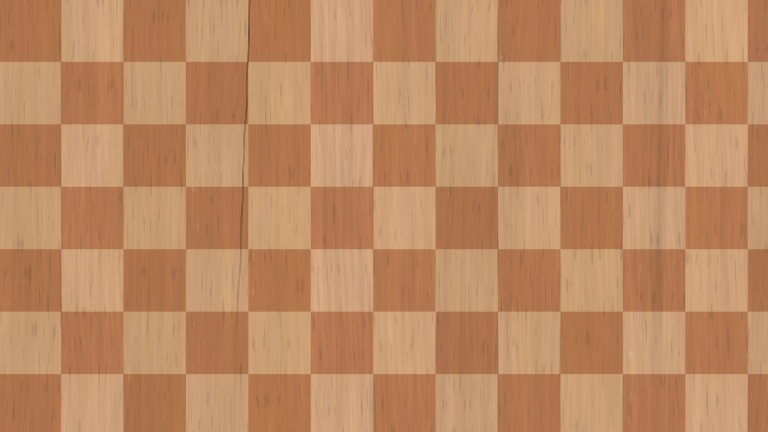
Give the GLSL for this pattern, as a WebGL 2 fragment shader.

```glsl
#version 300 es
precision highp float;
// Checkerboard of pale and reddish wood squares, stained on upright planks.
// One plank spans each column, so its stretched gradient-noise grain, pores,
// pale flecks and cracks run unbroken through the alternating squares.

#define ROWS 6.92              // squares per canvas height
#define OFFSET vec2(0.022, 0.072)
#define DARK vec3(0.688, 0.458, 0.308)
#define LIGHT vec3(0.790, 0.617, 0.466)
#define GRAIN 0.10             // strength of the wood grain
#define PLANK_TONE 0.055       // brightness change between planks
#define PORES 0.09             // strength of the short dark pores
#define FLECKS 0.35            // strength of the pale flecks
#define CRACK_WIDTH 0.014      // in squares
#define SEAM 0.10              // darkest joint between planks

uniform vec2 u_resolution;
out vec4 fragColor;

float hash(vec2 p) {
  vec3 a = fract(vec3(p.xyx) * vec3(0.1031, 0.1030, 0.0973));
  a += dot(a, a.yzx + 33.33);
  return fract((a.x + a.y) * a.z);
}

float cornerSlope(vec2 cell, vec2 d) {
  float angle = 6.2832 * hash(cell);
  return dot(vec2(cos(angle), sin(angle)), d);
}

// Gradient noise, roughly -0.7 to 0.7.
float noise(vec2 p) {
  vec2 i = floor(p), f = p - i;
  vec2 u = f * f * f * (f * (f * 6.0 - 15.0) + 10.0);
  vec2 e = vec2(1.0, 0.0);
  return mix(mix(cornerSlope(i, f), cornerSlope(i + e, f - e), u.x),
             mix(cornerSlope(i + e.yx, f - e.yx),
                 cornerSlope(i + e.xx, f - e.xx), u.x), u.y);
}

// Signed distance to the nearest square edge, positive in even squares.
vec2 squareWave(vec2 q) {
  return abs(mod(q - 0.5, 2.0) - 1.0) - 0.5;
}

void main() {
  vec2 q = gl_FragCoord.xy / u_resolution.y * ROWS + OFFSET;
  float pixel = ROWS / u_resolution.y;
  float plank = floor(q.x);
  float tone = hash(vec2(plank, 7.0));
  float wear = hash(vec2(plank, 23.0));

  // Squares with smooth edges
  vec2 side = clamp(squareWave(q) / (0.6 * pixel), -1.0, 1.0);
  float isDark = 0.5 + 0.5 * side.x * side.y;
  vec3 color = mix(LIGHT, DARK, isDark);

  // Grain: slightly slanted, wavering fibres at three scales
  vec2 g = q + vec2(plank * 17.0 + 40.0, tone * 50.0 + 10.0);
  g.x += (tone - 0.5) * 0.05 * q.y + 0.06 * noise(g * vec2(0.8, 0.45));
  float grain = 0.45 * noise(g * vec2(3.5, 0.16))
              + 0.55 * noise(g * vec2(11.0, 0.35) + 31.0)
              + 0.50 * noise(g * vec2(25.0, 1.3) + 67.0);
  float shade = 1.0 + GRAIN * grain * (0.7 + 0.6 * wear);
  shade += PLANK_TONE * (tone - 0.5);
  shade += 0.025 * noise(q * vec2(1.3, 0.7) + 90.0);

  // Short dark pores
  float pore = noise(g * vec2(20.0, 2.2) + 113.0);
  shade -= PORES * smoothstep(0.22, 0.55, pore);

  // Joints between planks
  float joint = floor(q.x + 0.5);
  float seam = 1.0 - smoothstep(0.008, 0.008 + pixel, abs(q.x - joint));
  shade -= SEAM * seam * hash(vec2(joint, 41.0))
         * smoothstep(-0.25, 0.35, noise(vec2(joint * 3.7, q.y * 1.1)));

  // Smoky mineral streak
  float streak = (q.x - 10.5 - 0.026 * q.y - 0.03 * noise(vec2(q.y, 5.5))) / 0.08;
  shade -= 0.10 * exp(-streak * streak) * smoothstep(0.8, 2.8, q.y);

  // Long crack, fading towards the bottom
  float crackX = 3.75 + 0.04 * q.y + 0.035 * noise(vec2(q.y * 1.6, 9.3));
  float crack = 1.0 - smoothstep(CRACK_WIDTH * 0.5, CRACK_WIDTH * 0.5 + pixel,
                                 abs(q.x - crackX));
  shade -= 0.36 * crack * smoothstep(0.8, 4.2, q.y)
         * (0.75 + 0.5 * noise(vec2(q.y * 3.0, 2.7)));
  color *= shade;

  // Uneven warmth along the planks
  color.b *= 1.0 + 0.06 * (wear - 0.5) + 0.04 * noise(g * vec2(4.0, 0.3) + 151.0);

  // Pale worn flecks, mostly beside some plank joints
  float edge = exp(-4.0 * fract(q.x)) + 0.25;
  float fleck = smoothstep(0.30, 0.52, noise(g * vec2(22.0, 3.2) + 197.0))
              * smoothstep(0.0, 0.4, noise(g * vec2(5.0, 0.7) + 231.0));
  color = mix(color, vec3(0.87, 0.79, 0.70), FLECKS * fleck * edge * (0.4 + wear));

  fragColor = vec4(clamp(color, 0.0, 1.0), 1.0);
}
```
